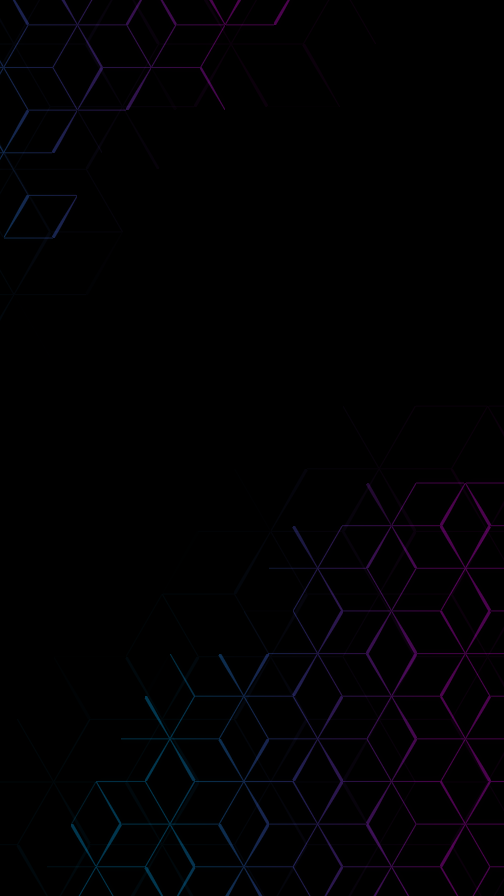
Reproduce this background procedurally as a Shadertoy shader.

```glsl
// Neon rhombus lattices on black, filling the top left and bottom right corners.
// Each lattice is a grid of six-armed stars; a pixel finds its nearest star and arm.
// Every arm is faded by its midpoint; a larger, fainter lattice lies behind.

const vec2 GRID = vec2(432.0, 768.0);      // design units over the canvas, y down
const vec3 TEAL = vec3(0.005, 0.205, 0.295);
const vec3 INDIGO = vec3(0.125, 0.105, 0.29);
const vec3 MAGENTA = vec3(0.28, 0.01, 0.29);
const float ARM = 42.2;                    // arm length of the bright lattices
const float FAINT_ARM = 62.0;              // arm length of the dim lattices
const vec2 TOP_STAR = vec2(66.4, 94.4);    // one star of each lattice
const vec2 LOW_STAR = vec2(272.3, 560.2);
const vec2 FAINT_TOP_STAR = vec2(12.0, 252.5);
const vec2 FAINT_LOW_STAR = vec2(232.0, 455.5);
const float FAINT_GAIN = 0.15;
const float THIN = 0.45;                   // half widths of the lines
const float THICK = 1.35;
const float GLOW = 0.035;
const float SIXTH = 1.04719755;            // a sixth of a turn

float hash(vec2 p) {
    vec3 q = fract(vec3(p.xyx) * 0.1031);
    q += dot(q, q.yzx + 33.33);
    return fract((q.x + q.y) * q.z);
}

// Centre of the star cell that holds p, for arms of length one
vec2 nearestStar(vec2 p) {
    vec2 cell = vec2(3.0, sqrt(3.0));
    vec2 a = round(p / cell) * cell;
    vec2 b = (floor(p / cell) + 0.5) * cell;
    return distance(p, a) < distance(p, b) ? a : b;
}

// Line strength at p; mid returns the midpoint of the nearest arm
float lattice(vec2 p, vec2 origin, float arm, float pixel, out vec2 mid) {
    vec2 q = (p - origin) / arm;
    vec2 star = nearestStar(q);
    vec2 r = q - star;
    float k = mod(round(atan(r.y, r.x) / SIXTH), 6.0);
    vec2 dir = vec2(cos(k * SIXTH), sin(k * SIXTH));
    mid = origin + (star + 0.5 * dir) * arm;

    float along = clamp(dot(r, dir), 0.0, 1.0);
    float d = length(r - dir * along) * arm;

    // Some slanted arms swell away from their star
    float slanted = step(0.1, abs(dir.y));
    float swell = slanted * smoothstep(0.3, 0.7, hash(round(star * 2.0) + k * 7.0 + 90.0));
    float width = mix(THIN, THICK, swell * smoothstep(0.0, 0.8, along));
    float line = clamp((width - d) / pixel + 0.5, 0.0, 1.0);
    return line * mix(0.85, 1.0, slanted) + GLOW * exp(-d * 0.4);
}

float disc(vec2 p, vec2 centre, float radius) {
    return 1.0 - smoothstep(radius - 5.0, radius + 5.0, distance(p, centre));
}

// Fades of the bright lattices
float topFade(vec2 m) {
    float corner = 1.0 - smoothstep(152.0, 162.0, 0.6 * m.x + m.y);
    float tips = max(disc(m, vec2(28.0, 185.0), 33.0), disc(m, vec2(183.0, 76.0), 14.0));
    return max(corner, tips);
}

float lowFade(vec2 m) {
    float border = 745.0 + 22.0 * cos((m.x - m.y + 322.0) * 0.02417);
    float inside = smoothstep(border - 12.0, border + 12.0, m.x + m.y);
    return inside * smoothstep(396.0, 410.0, m.y) * smoothstep(56.0, 70.0, m.x);
}

// Fades of the dim lattices
float faintTopFade(vec2 m) {
    float corner = 1.0 - smoothstep(285.0, 305.0, 0.8 * m.x + m.y);
    return corner * (1.0 - disc(m, vec2(185.0, 175.0), 83.0));
}

float faintLowFade(vec2 m) {
    return smoothstep(625.0, 685.0, m.x + m.y) * smoothstep(335.0, 347.0, m.y);
}

// Teal to indigo to magenta
vec3 neon(float t) {
    vec3 cool = mix(TEAL, INDIGO, clamp(t * 2.0, 0.0, 1.0));
    return mix(cool, MAGENTA, clamp(t * 2.0 - 1.0, 0.0, 1.0));
}

void mainImage(out vec4 fragColor, in vec2 fragCoord) {
    vec2 uv = fragCoord / iResolution.xy;
    vec2 p = vec2(uv.x, 1.0 - uv.y) * GRID;
    float pixel = GRID.y / iResolution.y;
    vec2 mid;

    // Upper corner
    float top = lattice(p, TOP_STAR, ARM, pixel, mid);
    top *= topFade(mid);
    float dimTop = lattice(p, FAINT_TOP_STAR, FAINT_ARM, pixel, mid);
    top += FAINT_GAIN * dimTop * faintTopFade(mid);

    // Lower corner
    float low = lattice(p, LOW_STAR, ARM, pixel, mid);
    low *= lowFade(mid);
    float dimLow = lattice(p, FAINT_LOW_STAR, FAINT_ARM, pixel, mid);
    low += FAINT_GAIN * dimLow * faintLowFade(mid);

    // Hue drifts across each corner
    float topHue = 0.5 + (p.x - 66.0) * 0.0035 - (p.y - 94.0) * 0.0008;
    float lowHue = (p.x - 150.0) / 225.0;
    vec3 color = neon(topHue) * top + neon(lowHue) * low;
    fragColor = vec4(color, 1.0);
}
```
